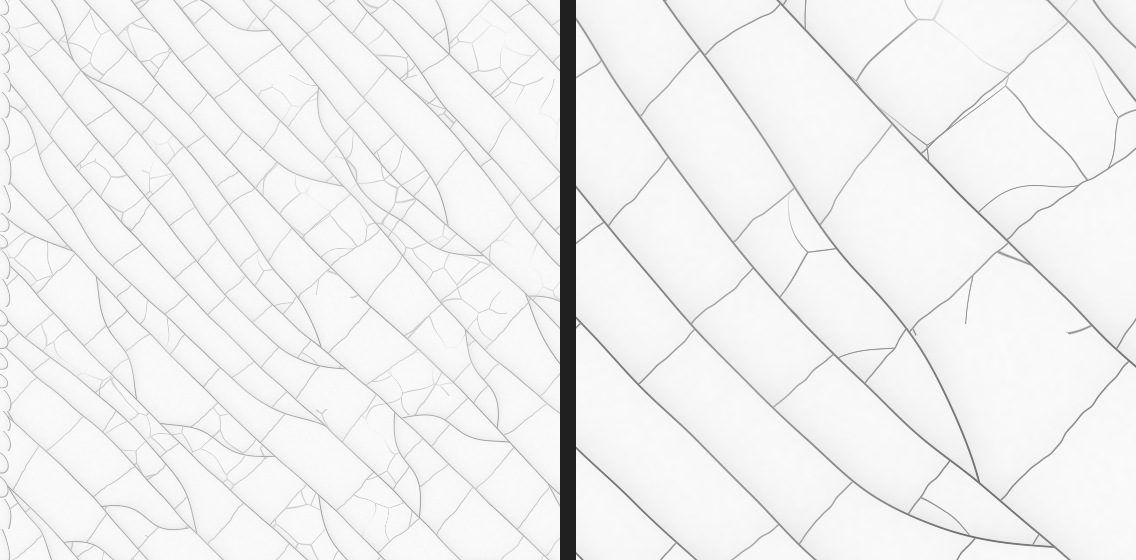
Left, the full canvas; right, a detail of the centre.
A Shadertoy shader for this texture:

```glsl
// Cracked white glaze: curled diagonal strips broken by cross cracks and hairlines.

const float STRIP = 0.050;                   // mean strip width, in canvas heights
const float SCALE = 0.042;                   // height of the small scales at the left rim
const vec3 GLAZE = vec3(0.976);
const vec3 CRACK = vec3(0.42);

float hash(vec2 p) {
    vec3 q = fract(p.xyx * 0.1031);
    q += dot(q, q.yzx + 33.33);
    return fract((q.x + q.y) * q.z);
}

float noise(vec2 p) {
    vec2 i = floor(p), f = fract(p);
    f = f * f * (3.0 - 2.0 * f);
    return mix(mix(hash(i), hash(i + vec2(1, 0)), f.x),
               mix(hash(i + vec2(0, 1)), hash(i + vec2(1, 1)), f.x), f.y);
}

// Soft line in canvas units; lines thinner than a pixel fade instead of widening
float stroke(float d, float halfWidth, float pixel) {
    float reach = max(halfWidth, 0.5 * pixel);
    return halfWidth / reach * (1.0 - smoothstep(reach - 0.6 * pixel, reach + 0.6 * pixel, d));
}

// Long seam that wanders gently
float mainSeam(float u, float id) {
    return id + 0.6 * (noise(vec2(u * 0.15, id + 40.0)) - 0.5)
              + 0.05 * (noise(vec2(u * 1.1, id + 90.0)) - 0.5);
}

// Odd seams swing between their neighbours and merge into them
float seam(float u, float id) {
    if (mod(id, 2.0) < 0.5) return mainSeam(u, id);
    float swing = 2.0 * noise(vec2(u * 0.19, id + 150.0)) - 1.0;
    float s = clamp(0.5 + 0.12 * swing + 1.2 * swing * swing * swing, 0.0, 1.0);
    return mix(mainSeam(u, id - 1.0), mainSeam(u, id + 1.0), s);
}

// Distance to the nearest seam; span receives the lower and upper seam, id the strip
float seamDistance(vec2 q, out vec2 span, out float id) {
    float base = floor(q.y), nearest = 9.0;
    span = vec2(-1e4, 1e4);
    id = base;
    for (float i = -3.0; i <= 4.0; i++) {
        float k = base + i, b = seam(q.x, k);
        float slope = (seam(q.x + 0.05, k) - seam(q.x - 0.05, k)) / 0.1;
        nearest = min(nearest, abs(q.y - b) / sqrt(1.0 + slope * slope));
        if (b <= q.y && b >= span.x) { span.x = b; id = k; }
        if (b > q.y) span.y = min(span.y, b);
    }
    return nearest;
}

// Signed offset to the nearest cross crack of a strip; plate counts those passed
float crossOffset(vec2 q, float mid, float id, out float plate) {
    float spacing = mix(1.5, 3.2, hash(vec2(id, 7.0)));
    float cell = floor(q.x / spacing), nearest = 9.0;
    plate = cell - 1.0;
    for (float i = -1.0; i <= 1.0; i++) {
        float k = cell + i;
        float place = (k + 0.5 + 0.7 * (hash(vec2(k, id)) - 0.5)) * spacing;
        float tilt = 0.4 * (hash(vec2(k, id + 31.0)) - 0.5);
        float bend = 0.10 * (noise(vec2(q.y * 1.7, k + id * 3.0)) - 0.5)
                   + 0.03 * (noise(vec2(q.y * 7.0, k + id * 5.0)) - 0.5);
        float d = q.x - place - tilt * (q.y - mid) - bend;
        if (d > 0.0) plate = k;
        if (abs(d) < abs(nearest)) nearest = d;
    }
    return nearest;
}

// Distance to the border between the two nearest scattered points
float hairlineDistance(vec2 p) {
    vec2 cell = floor(p), a = vec2(9.0), b = vec2(9.0);
    for (float y = -1.0; y <= 1.0; y++)
    for (float x = -1.0; x <= 1.0; x++) {
        vec2 c = cell + vec2(x, y);
        vec2 r = c + 0.15 + 0.7 * vec2(hash(c), hash(c + 57.0)) - p;
        if (dot(r, r) < dot(a, a)) { b = a; a = r; }
        else if (dot(r, r) < dot(b, b)) b = r;
    }
    return (dot(b, b) - dot(a, a)) / (2.0 * length(b - a) + 1e-4);
}

void mainImage(out vec4 fragColor, in vec2 fragCoord) {
    vec2 uv = fragCoord / iResolution.y;
    float pixel = 1.0 / iResolution.y;

    // Along and across the strips, which steepen toward the upper left
    float across = uv.x + uv.y - 0.08 * uv.y * uv.y - 0.05 * uv.x * uv.x;
    vec2 q = vec2((uv.x - uv.y) * 0.707 / STRIP, across / (1.35 * STRIP));
    q.y += 0.2 * noise(uv * 4.0);

    // Plates
    vec2 span;
    float id, plate;
    float seamD = seamDistance(q, span, id);
    float crossD = crossOffset(q, 0.5 * (span.x + span.y), id, plate);
    float wear = noise(uv * 14.0);
    float lines = stroke(seamD * STRIP, 0.00055, pixel) * mix(0.55, 1.0, wear);
    lines = max(lines, stroke(abs(crossD) * STRIP, 0.00045, pixel) * mix(0.4, 0.85, wear));

    // Hairlines in some plates
    vec2 warp = vec2(noise(q * 1.1), noise(q * 1.1 + 19.0));
    float hairD = hairlineDistance(q * 0.8 + 0.5 * warp) / 0.85;
    float broken = step(0.76, hash(vec2(plate + 80.0, id + 12.0)) + 0.3 * (noise(uv * 5.0 + 8.0) - 0.5));
    lines = max(lines, broken * stroke(hairD * STRIP, 0.0004, pixel) * smoothstep(0.1, 0.6, wear) * 0.7);

    // Curled edges: shade gathers on the lower side of each plate
    float shade = 0.055 * exp(-6.0 * (q.y - span.x)) + 0.014 * exp(-8.0 * (span.y - q.y));
    shade += 0.018 * exp(-6.0 * abs(crossD)) * (crossD < 0.0 ? 1.0 : 0.3);

    // Small uneven scales along the left rim
    float row = uv.y / SCALE + 1.6 * noise(vec2(uv.y * 11.0, 3.0));
    float pick = hash(vec2(floor(row), 61.0));
    vec2 local = vec2(uv.x + 0.012 * pick, (fract(row) - 0.5) * SCALE + 0.4 * uv.x);
    float radius = SCALE * mix(0.3, 0.75, pick);
    float rim = length(local) - radius;
    float inside = smoothstep(-0.5 * pixel, 0.5 * pixel, -rim);
    lines = max(lines * (1.0 - inside), 0.8 * stroke(abs(rim), 0.00055, pixel));
    shade = mix(shade, 0.04 * exp(150.0 * min(rim, 0.0)), inside);

    // Faint grain and final tone
    float grain = 0.008 * (noise(uv * 240.0) - 0.5);
    vec3 color = mix(GLAZE - shade + grain, CRACK, lines);
    fragColor = vec4(clamp(color, 0.0, 1.0), 1.0);
}
```
